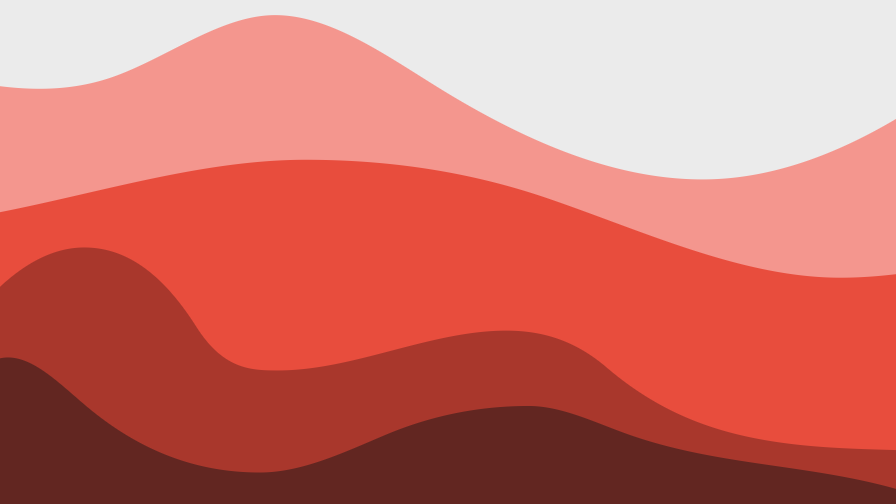
Reproduce this background procedurally as a WebGL 2 fragment shader.

```glsl
#version 300 es
precision highp float;

uniform vec2 u_resolution;
out vec4 fragColor;

const vec3 SKY = vec3(0.922);
const vec3 PINK = vec3(0.957, 0.588, 0.557);
const vec3 CORAL = vec3(0.910, 0.302, 0.239);
const vec3 BRICK = vec3(0.663, 0.216, 0.173);
const vec3 MAROON = vec3(0.384, 0.149, 0.129);

// Cubic arc between two bends, each given as (x, height, slope).
float arc(float x, vec3 a, vec3 b) {
    float span = b.x - a.x;
    float t = (x - a.x) / span;
    float s = 1.0 - t;
    float lean = span * t * s * (a.z * s - b.z * t);
    return mix(a.y, b.y, t * t * (3.0 - 2.0 * t)) + lean;
}

// Continues a crest line from its last bend to the next one.
void bendTo(float x, inout float height, inout vec3 last, vec3 next) {
    if (x >= last.x) height = arc(x, last, next);
    last = next;
}

float pinkCrest(float x) {
    float h = 0.0;
    vec3 k = vec3(0.0, 0.829, -0.22);
    bendTo(x, h, k, vec3(0.130, 0.850, 0.66));
    bendTo(x, h, k, vec3(0.307, 0.970, 0.0));
    bendTo(x, h, k, vec3(0.508, 0.806, -1.05));
    bendTo(x, h, k, vec3(0.784, 0.644, 0.0));
    bendTo(x, h, k, vec3(1.0, 0.764, 1.05));
    return h;
}

float coralCrest(float x) {
    float h = 0.0;
    vec3 k = vec3(0.0, 0.579, 0.35);
    bendTo(x, h, k, vec3(0.341, 0.683, 0.0));
    bendTo(x, h, k, vec3(0.612, 0.606, -0.61));
    bendTo(x, h, k, vec3(0.938, 0.449, 0.0));
    bendTo(x, h, k, vec3(1.0, 0.456, 0.21));
    return h;
}

float brickCrest(float x) {
    float h = 0.0;
    vec3 k = vec3(0.0, 0.431, 1.65);
    bendTo(x, h, k, vec3(0.094, 0.509, 0.0));
    bendTo(x, h, k, vec3(0.219, 0.352, -2.8));
    bendTo(x, h, k, vec3(0.310, 0.265, 0.0));
    bendTo(x, h, k, vec3(0.565, 0.344, 0.0));
    bendTo(x, h, k, vec3(0.677, 0.271, -1.52));
    bendTo(x, h, k, vec3(0.833, 0.134, -0.39));
    bendTo(x, h, k, vec3(1.0, 0.107, -0.05));
    return h;
}

float maroonCrest(float x) {
    float h = 0.0;
    vec3 k = vec3(0.0, 0.289, 0.4);
    bendTo(x, h, k, vec3(0.104, 0.183, -1.42));
    bendTo(x, h, k, vec3(0.290, 0.0625, 0.0));
    bendTo(x, h, k, vec3(0.430, 0.137, 0.75));
    bendTo(x, h, k, vec3(0.590, 0.1945, 0.0));
    bendTo(x, h, k, vec3(0.703, 0.137, -0.62));
    bendTo(x, h, k, vec3(1.0, 0.030, -0.5));
    return h;
}

// Fills the area under a crest, with an edge about one pixel wide.
vec3 fillBelow(vec3 base, vec3 paint, float y, float crest) {
    float depth = crest - y;
    float edge = length(vec2(dFdx(depth), dFdy(depth)));
    return mix(base, paint, clamp(depth / edge + 0.5, 0.0, 1.0));
}

void main() {
    vec2 uv = gl_FragCoord.xy / u_resolution;

    // Layers from the farthest to the nearest.
    vec3 color = SKY;
    color = fillBelow(color, PINK, uv.y, pinkCrest(uv.x));
    color = fillBelow(color, CORAL, uv.y, coralCrest(uv.x));
    color = fillBelow(color, BRICK, uv.y, brickCrest(uv.x));
    color = fillBelow(color, MAROON, uv.y, maroonCrest(uv.x));

    fragColor = vec4(color, 1.0);
}
```
